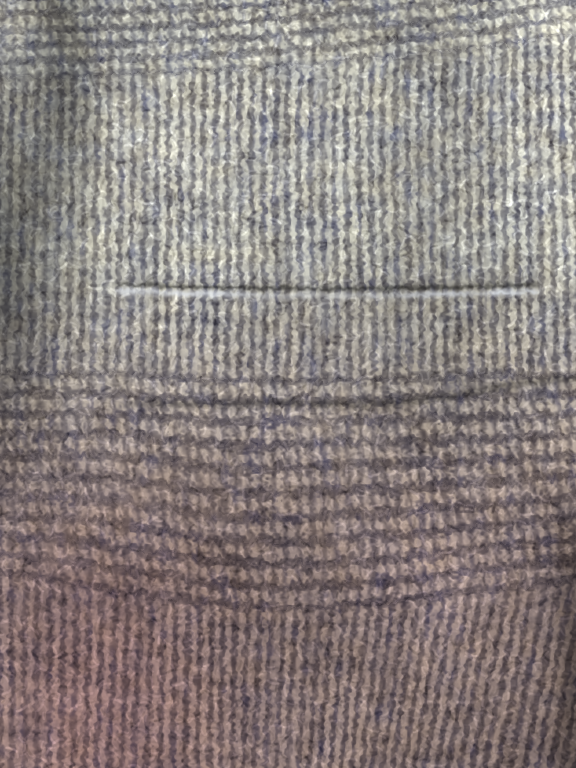
Reproduce this texture procedurally as a Shadertoy shader.

```glsl
// Brushed wool glen check with a welt pocket: fine upright ribs crossed by
// broad bands of small broken checks. Cosine yarns are bent by the drape,
// roughened by value noise, covered in random hairs, then lit and tinted.

#define RIBS 47.0          // upright yarn ribs across the canvas
#define ROWS 39.5          // check rows down the canvas
#define BAND_PERIOD 0.66   // spacing of the check bands
#define BAND_CENTER 0.365
#define BAND_HALF 0.135
#define FUZZ 0.30          // raggedness of the yarn edges
#define HAIR 0.11          // strength of the loose hairs
#define DARK_YARN vec3(0.340, 0.328, 0.350)
#define LIGHT_YARN vec3(0.695, 0.680, 0.650)
#define LIP_COLOR vec3(0.79, 0.80, 0.84)
#define ROSE vec3(1.11, 0.95, 0.95)

const float TAU = 6.28318;

float hash(vec2 p) {
    vec3 q = fract(p.xyx * 0.1031);
    q += dot(q, q.yzx + 33.33);
    return fract((q.x + q.y) * q.z);
}

float noise(vec2 p) {
    vec2 i = floor(p), f = fract(p);
    f = f * f * (3.0 - 2.0 * f);
    return mix(mix(hash(i), hash(i + vec2(1, 0)), f.x),
               mix(hash(i + vec2(0, 1)), hash(i + vec2(1, 1)), f.x), f.y);
}

float bump(float x, float width) { return exp(-x * x / (width * width)); }

// Short random strokes, one per cell; positive is pale, negative is dark.
float hairs(vec2 p, float px) {
    vec2 cell = floor(p);
    float sum = 0.0;
    for (int k = 0; k < 9; k++) {
        vec2 id = cell + vec2(k % 3 - 1, k / 3 - 1);
        float angle = TAU * hash(id + 7.3);
        vec2 dir = vec2(cos(angle), sin(angle));
        vec2 d = p - id - vec2(hash(id), hash(id + 41.7));
        float along = dot(d, dir);
        d -= dir * clamp(along, -0.5, 0.5);
        d += vec2(-dir.y, dir.x) * 0.3 * along * along;
        float stroke = 1.0 - smoothstep(0.03, 0.12 + px, length(d));
        sum += stroke * (hash(id + 93.1) * 1.8 - 0.8);
    }
    return sum;
}

// Bends the flat cloth: sagging lower band, tilted top, slanted lower right.
vec2 drape(vec2 uv) {
    vec2 q = uv;
    float sag = bump(uv.x - 0.52, 0.45);
    q.y += sag * mix(0.055, 0.012, smoothstep(0.2, 0.52, uv.y)) - 0.025;
    q.y -= 0.06 * (uv.x - 0.3) * smoothstep(0.65, 0.95, uv.y);
    q.x += 0.28 * max(0.0, 0.26 - uv.y) * smoothstep(0.3, 0.85, uv.x);
    q.x += 0.06 * (uv.x - 0.5) * (uv.y - 0.5);
    return q + 0.009 * (vec2(noise(uv * 5.0), noise(uv * 5.0 + 31.0)) - 0.5);
}

// Yarn brightness, 0 dark to 1 pale; the rows tighten toward the top.
float weave(vec2 q, vec2 fuzz) {
    vec2 c = vec2(q.x, q.y + 0.2 * max(0.0, q.y - 0.85)) * vec2(RIBS, ROWS) + FUZZ * fuzz;
    float fromBand = mod(q.y - BAND_CENTER + 0.5 * BAND_PERIOD, BAND_PERIOD)
                   - 0.5 * BAND_PERIOD;
    float band = 1.0 - smoothstep(-0.015, 0.015, abs(fromBand) - BAND_HALF);
    float slant = 0.4 * band * (fract(c.y + 0.5) - 0.5);
    float rib = 0.5 + 0.5 * cos(TAU * (c.x + slant));
    float row = 0.5 + 0.5 * cos(TAU * c.y);
    float column = hash(vec2(floor(c.x + 0.5), 5.0));
    float plain = smoothstep(0.0, 0.95, rib) * (0.7 + 0.26 * column) + 0.16 * row + 0.03;
    float check = smoothstep(0.05, 0.8, row) * mix(0.34, 0.92, rib) + 0.24 * rib;
    return mix(plain, check, band);
}

// Drape shading: pale top, dim foot, soft folds along both sides.
float lighting(vec2 uv) {
    float fold = bump(uv.x - 0.11, 0.055) * smoothstep(0.6, 0.9, uv.y);
    fold += bump(uv.x, 0.08) * bump(uv.y - 0.68, 0.22);
    fold += bump(uv.x - 1.0, 0.035) * smoothstep(0.42, 0.2, uv.y);
    float glow = mix(0.79, 1.23, smoothstep(-0.08, 1.0, uv.y));
    return glow * (1.0 - 0.3 * fold) * (0.88 + 0.22 * noise(uv * 4.0 + 12.0));
}

void mainImage(out vec4 fragColor, in vec2 fragCoord) {
    vec2 uv = fragCoord / iResolution.xy;
    vec2 p = fragCoord / iResolution.y;
    float px = 1.0 / iResolution.y;

    // Cloth and nap
    vec2 fuzz = 1.2 * vec2(noise(p * 210.0), noise(p * 210.0 + 57.0))
              + 0.8 * vec2(noise(p * 80.0 + 19.0), noise(p * 80.0 + 83.0)) - 1.0;
    float tone = weave(drape(uv), fuzz);
    float clarity = 0.52 + 0.3 * noise(p * 14.0) + 0.08 * smoothstep(0.1, 0.5, uv.x);
    tone = mix(0.5, tone, clarity);
    tone += 0.32 * (noise(p * 230.0) - 0.5) + 0.24 * (noise(p * 75.0) - 0.5)
          + 0.2 * (noise(p * 22.0) - 0.5);
    vec3 color = mix(DARK_YARN, LIGHT_YARN, clamp(tone, -0.1, 1.05));
    color += HAIR * (hairs(p * 75.0, 75.0 * px) + 0.8 * hairs(p * 120.0 + 9.0, 120.0 * px));
    float blue = smoothstep(0.55, 0.95, noise(p * vec2(75.0, 40.0) + 3.0));
    color += blue * (1.0 - tone) * vec3(-0.015, -0.005, 0.04);
    color += (noise(p * 45.0 + 71.0) - 0.5) * vec3(0.02, 0.005, -0.03);

    // Pocket slit with a pale lip, and the seam under the welt
    float t = (uv.x - 0.2) / 0.74;
    float span = smoothstep(-0.01, 0.02, t) * smoothstep(1.01, 0.97, t);
    float slit = uv.y - 0.627 + 0.006 * sin(3.14159 * t) + 0.003 * fuzz.y;
    float ends = 0.25 + 0.5 * abs(2.0 * t - 1.0);
    float lip = bump(slit + 0.006, 0.0045) * span * ends * (0.6 + 0.8 * noise(p * 60.0));
    color = mix(color, LIP_COLOR, clamp(lip, 0.0, 1.0));
    color *= 1.0 - 0.42 * span * bump(slit - 0.003, 0.0035);
    float seam = uv.y - 0.474 - 0.032 * smoothstep(0.65, 1.0, uv.x) + 0.003 * fuzz.x;
    color *= 1.0 - 0.28 * smoothstep(0.15, 0.3, uv.x) * bump(seam, 0.006);

    // Light and the warm stain toward the foot
    float warm = 0.75 * smoothstep(0.7, 0.2, uv.y) + 0.55 * bump(length(uv - vec2(0.17, 0.07)), 0.22);
    color *= lighting(uv) * mix(vec3(0.985, 1.005, 0.985), ROSE, warm);
    fragColor = vec4(clamp(color, 0.0, 1.0), 1.0);
}
```
